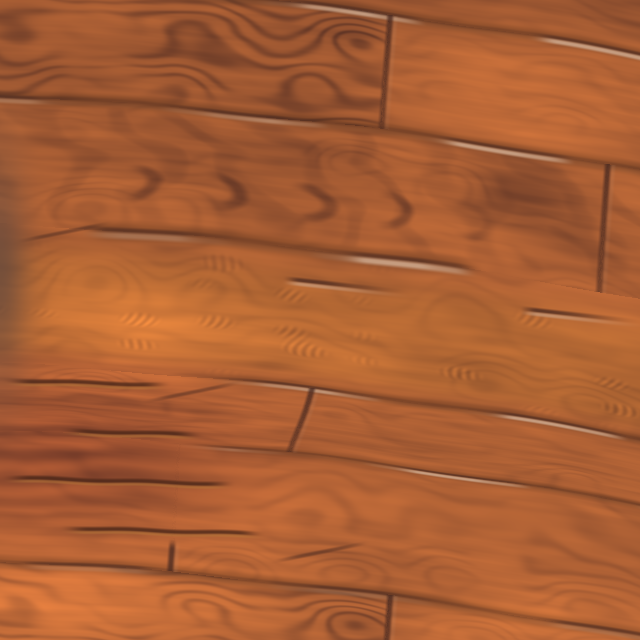
Write a three.js fragment shader that draws this texture.

```glsl
varying vec2 vUv;

vec2 hash2(vec2 p) {
  return fract(sin(vec2(dot(p, vec2(127.1, 311.7)), dot(p, vec2(269.5, 183.3)))) * 4375.85);
}

float waves(vec2 p) {
  float sum = 0.0, amp = 0.5;
  for (int i = 0; i < 4; i++) {
    p = mat2(0.8, 0.6, -0.6, 0.8) * p * 1.6 + 1.7;
    sum += amp * sin(p.x + 1.3 * sin(p.y));
    amp *= 0.62;
  }
  return sum;
}

// Cellular bumps, one per jittered cell
float knots(vec2 p) {
  vec2 cell = floor(p);
  float sum = 0.0;
  for (int j = -1; j <= 1; j++)
    for (int i = -1; i <= 1; i++) {
      vec2 id = cell + vec2(float(i), float(j));
      vec2 h = hash2(id);
      vec2 d = p - id - 0.2 - 0.6 * h;
      sum += h.x * exp(-9.0 * dot(d, d));
    }
  return sum;
}

float line(float d, float width) { return 1.0 - smoothstep(width * 0.1, width, abs(d)); }

float span(float x, float a, float b) {
  return smoothstep(a - 0.02, a + 0.03, x) * (1.0 - smoothstep(b - 0.03, b + 0.02, x));
}

float glow(vec2 p, vec2 center, vec2 size) {
  vec2 d = (p - center) / size;
  return exp(-dot(d, d));
}

void main() {
  vec2 p = vUv;

  // Tilted, gently bowed plank rows of uneven height
  float v = p.y + (p.x - 0.61) * (0.09 + 0.07 * p.x) + 0.002 * sin(p.x * 17.0 + p.y * 9.0);
  v += 0.06 * exp(-pow(abs(v - 0.42) / 0.16, 2.0)) - 0.05 * exp(-pow(abs(v - 0.26) / 0.06, 2.0));
  float r = (0.977 - v) / 0.1816;
  float row = floor(r), f = fract(r);
  float joint = row < -0.5 ? -1.0 : row < 0.5 ? 0.61 : row < 1.5 ? 0.95 :
                row < 2.5 ? -1.0 : row < 3.5 ? 0.488 : row < 4.5 ? 0.28 : 0.61;
  float jointX = p.x - joint + (row > 2.5 && row < 3.5 ? 0.036 : 0.014) * f;
  float side = smoothstep(-0.003, 0.003, jointX);
  vec2 q = vec2(p.x + (row > 3.5 && row < 4.5 ? 0.0 : side * 3.0), r + row * 5.0);

  // Broad light and shade
  float lowerLeft = glow(p, vec2(0.08, 0.29), vec2(0.3, 0.13));
  float tone = 0.57 + 0.05 * (hash2(vec2(row, side)).x - 0.5);
  tone += 0.32 * glow(p, vec2(0.2, 0.49), vec2(0.17, 0.07));
  tone += 0.4 * glow(p, vec2(0.12, 0.06), vec2(0.28, 0.08));
  tone += 0.3 * glow(p, vec2(0.82, 0.02), vec2(0.15, 0.05));
  tone += 0.16 * glow(p, vec2(0.82, 0.86), vec2(0.24, 0.1));
  tone += 0.2 * glow(p, vec2(0.48, 0.21), vec2(0.17, 0.06));
  tone += 0.12 * glow(p, vec2(0.6, 0.48), vec2(0.4, 0.1));
  tone -= 0.08 * glow(p, vec2(0.25, 0.92), vec2(0.35, 0.13));
  tone -= 0.16 * glow(p, vec2(0.42, 0.76), vec2(0.2, 0.05));
  tone -= 0.32 * glow(p, vec2(0.82 - (p.y - 0.69) * 0.7, 0.69), vec2(0.07, 0.06));
  tone -= 0.22 * lowerLeft + 0.18 * smoothstep(0.95, 1.02, v);

  // Grain fibres, and contours that flow around knots
  float cloud = waves(q * vec2(7.0, 3.0));
  float knot = knots(q * vec2(5.0, 2.0));
  float ring = pow(0.5 + 0.5 * sin(q.y * 34.0 + 6.0 * cloud + 19.0 * knot), 2.0);
  float swirled = abs(row - 2.5) > 2.0 ? 1.0 - side : 0.0;
  float arched = glow(p, vec2(0.5, 0.18), vec2(0.11, 0.06)) + glow(p, vec2(0.84, 0.14), vec2(0.14, 0.07));
  float figure = mix(0.25, 0.95, swirled) + 0.35 * arched;
  figure *= smoothstep(-0.7 - 0.3 * swirled, 0.5, waves(q * vec2(11.0, 2.0) + 4.0) + knot);
  tone += 0.07 * cloud + 0.06 * waves(q * vec2(10.0, 14.0)) + 0.05 * waves(q * vec2(5.0, 22.0));
  tone -= figure * (0.33 * ring + 0.2 * knot * knot);

  // Crescents and slanting figure in one row, fine ripples in the next
  float slantRow = span(r, 1.05, 1.95);
  float rippleRow = smoothstep(2.0, 2.3, r) * (1.0 - smoothstep(2.75, 3.0, r));
  tone -= 0.1 * slantRow * smoothstep(0.0, 1.0, sin(p.x * 48.0 - f * 6.0 + 3.0 * cloud));
  vec2 arc = vec2(fract(p.x * 7.5 + 0.1 * cloud) - 0.5, (f - 0.66) * 2.6);
  float crescent = line(length(arc) - 0.3, 0.14) * smoothstep(-0.15, 0.2, arc.x);
  tone -= 0.3 * slantRow * crescent * span(p.x, 0.2, 0.76);
  float patches = smoothstep(0.35, 0.8, knots(q * vec2(8.0, 5.0) + 2.0));
  tone += 0.13 * rippleRow * patches * sin(p.x * 440.0 + r * 45.0 + 3.0 * sin(r * 22.0));
  tone += 0.12 * lowerLeft * sin(p.y * 165.0 + p.x * 6.0 + 2.0 * cloud);

  vec3 wood = mix(vec3(0.4, 0.22, 0.15), vec3(0.9, 0.5, 0.25), clamp(tone, -0.15, 1.2));
  wood *= mix(vec3(1.0), vec3(1.03, 0.95, 1.0), lowerLeft);
  wood *= mix(vec3(1.0), vec3(0.99, 1.03, 0.95), rippleRow);

  // Worn seams: dark gap above, pale bevel below, in tapering stretches
  vec3 gapColor = vec3(0.3, 0.17, 0.13), bevelColor = vec3(0.8, 0.65, 0.54);
  float seam = floor(r + 0.5), s = (r - seam) * 0.1816;
  float worn = seam > 2.5 && seam < 4.5 ? smoothstep(0.26, 0.42, p.x) :
               seam > 1.5 && seam < 2.5 ? span(p.x, 0.14, 0.74) : 1.0;
  float broken = smoothstep(-0.4, 0.7, cos(16.0 * (p.x - 0.93 + 0.155 * seam)) + 0.25 * sin(p.x * 51.0 + seam));
  float shine = broken * (seam > 4.5 ? 0.2 : mix(0.35, 0.85, smoothstep(0.3, 0.6, p.x)));
  wood *= 1.0 - 0.2 * worn * line(s, 0.016);
  wood = mix(wood, gapColor, worn * line(s + 0.001, 0.005) * (0.25 + 0.4 * broken));
  wood = mix(wood, bevelColor, worn * line(s - 0.005, 0.006) * (0.04 + shine));

  // Butt joints
  float jointed = row > 3.5 && row < 4.5 ? smoothstep(0.7, 0.8, f) : 1.0 - 0.3 * f;
  wood = mix(wood, gapColor, 0.8 * jointed * line(jointX, 0.008));
  wood = mix(wood, bevelColor, 0.1 * jointed * line(jointX - 0.008, 0.006));

  // Stacked grooves at lower left
  for (int i = 0; i < 4; i++) {
    float n = float(i);
    float d = p.y - 0.406 + 0.076 * n + 0.03 * p.x + 0.001 * sin(p.x * 40.0 + n);
    float along = span(p.x, 0.02 + 0.09 * mod(n, 2.0), 0.25 + 0.05 * n);
    wood = mix(wood, vec3(0.27, 0.14, 0.09), 0.75 * along * line(d, 0.006));
    wood = mix(wood, vec3(0.7, 0.46, 0.22), 0.5 * along * line(d + 0.005, 0.004));
  }

  // Short cracks at middle right
  for (int i = 0; i < 2; i++) {
    vec2 c = p - vec2(0.45, 0.564) - float(i) * vec2(0.37, -0.047);
    float along = smoothstep(-0.01, 0.02, c.x) * (1.0 - smoothstep(0.03, 0.2, c.x));
    wood = mix(wood, gapColor, 0.8 * along * line(c.y + 0.11 * c.x, 0.006));
    wood = mix(wood, bevelColor, 0.6 * along * line(c.y + 0.11 * c.x + 0.006, 0.005));
  }

  // Rising scratches
  for (int i = 0; i < 3; i++) {
    vec2 c = p - vec2(0.04, 0.625) - float(i) * vec2(0.2, -0.25);
    wood = mix(wood, gapColor, 0.5 * span(c.x, 0.0, 0.12) * line(c.y - 0.2 * c.x, 0.005));
  }

  // Grey haze on the left edge
  float haze = glow(p, vec2(0.0, 0.58), vec2(0.04, 0.17));
  gl_FragColor = vec4(mix(wood, vec3(0.4, 0.29, 0.24), 0.75 * haze), 1.0);
}
```
